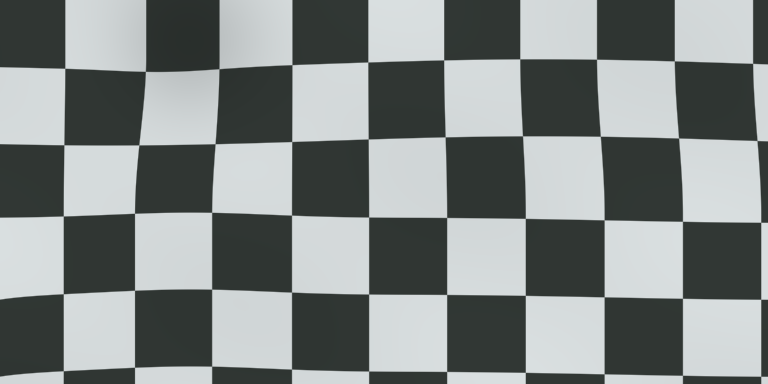
A Shadertoy shader for this pattern:

```glsl
// Draws a softly rippling checkered cloth in charcoal and pale grey.

const float CELL = 0.2005;                 // square size, in canvas heights
const float ORIGIN = 0.034;                // part of the first square cut off
const vec3 DARK = vec3(0.188, 0.212, 0.200);
const vec3 LIGHT = vec3(0.834, 0.856, 0.860);
const vec2 FOLD_CENTER = vec2(0.49, 0.12); // shaded dent near the top
const float FOLD_RADIUS = 0.19;
const float FOLD_SHADE = 0.15;
const float RIPPLE_SHADE = 0.022;
const float EDGE_SOFTNESS = 1.3;           // in output pixels
const float PI = 3.14159265;

float bump(float x, float center, float width) {
    float d = (x - center) / width;
    return exp(-d * d);
}

// Offset of the weave, in squares; p.y runs downward
vec2 clothWarp(vec2 p) {
    float pinch = bump(p.x, 0.43, 0.18);

    // Sideways lean reverses between the upper and lower halves
    float lean = 0.084 * pinch - 0.052 * smoothstep(0.78, 1.7, p.x);
    float turn = 1.0 - 2.0 * smoothstep(0.15, 0.56, p.y);
    float bow = -0.043 * sin(PI * (p.x - 0.26) / 1.667);

    // Rows sag one way above the middle and another way below
    float upper = 0.06 * cos(2.0 * PI * (p.x - 0.286) / 2.24)
                + 0.05 * pinch * (1.0 - smoothstep(0.17, 0.36, p.y));
    float lower = 0.065 * smoothstep(1.09, 2.08, p.x)
                - 0.071 * bump(p.x, 0.495, 0.286)
                + 0.065 * exp(-p.x / 0.09) * smoothstep(0.56, 0.76, p.y);
    float sag = mix(upper, lower, smoothstep(0.37, 0.57, p.y));

    return vec2(lean * turn + bow, sag);
}

// Smooth checker: 1 on dark squares, 0 on light ones
float checker(vec2 cell, float softness) {
    vec2 edge = abs(mod(cell - 0.5, 2.0) - 1.0) - 0.5;
    vec2 side = clamp(2.0 * edge / softness, -1.0, 1.0);
    return 0.5 + 0.5 * side.x * side.y;
}

// Broad ripples and one soft dent
float clothShade(vec2 p) {
    float ripple = 0.6 * sin(3.1 * p.x + 5.0 * p.y - 1.2)
                 + 0.4 * sin(6.7 * p.x - 8.3 * p.y + 0.8);
    vec2 d = (p - FOLD_CENTER) / FOLD_RADIUS;
    return 1.0 + RIPPLE_SHADE * ripple - FOLD_SHADE * exp(-dot(d, d));
}

void mainImage(out vec4 fragColor, in vec2 fragCoord) {
    vec2 p = fragCoord / iResolution.y;
    p.y = 1.0 - p.y;

    vec2 cell = (p + ORIGIN) / CELL - clothWarp(p);
    float softness = EDGE_SOFTNESS / (iResolution.y * CELL);
    vec3 color = mix(LIGHT, DARK, checker(cell, softness));

    fragColor = vec4(color * clothShade(p), 1.0);
}
```
